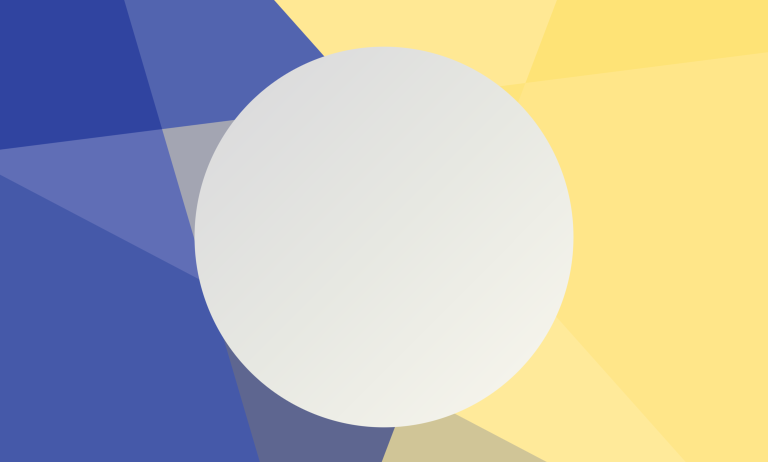
Write a Shadertoy shader that draws this background.

```glsl
// Five straight lines cut the canvas into flat facets, blue on the left and
// yellow on the right, behind a pale disc with a soft diagonal gradient.
// Each line gives a smooth half-plane mask, and nested mixes fill the facets.

vec3 rgb(float r, float g, float b) { return vec3(r, g, b) / 255.0; }

// Smooth coverage of an edge; positive distances are inside.
float coverage(float dist) {
    float pixel = 1.0 / iResolution.y;
    return smoothstep(-0.7 * pixel, 0.7 * pixel, dist);
}

// Mask of the half-plane to the left of the direction from a to b.
float halfPlane(vec2 p, vec2 a, vec2 b) {
    vec2 dir = normalize(b - a);
    return coverage(dot(p - a, vec2(-dir.y, dir.x)));
}

void mainImage(out vec4 fragColor, in vec2 fragCoord) {
    vec2 p = fragCoord / iResolution.xy * vec2(1.67, 1.0);

    // Half-planes right of the steep lines and above the shallow ones
    float rightOfBlue = halfPlane(p, vec2(0.270, 1.0), vec2(0.565, 0.0));
    float rightOfDiagonal = halfPlane(p, vec2(0.596, 1.0), vec2(1.491, 0.0));
    float rightOfGold = halfPlane(p, vec2(1.211, 1.0), vec2(0.830, 0.0));
    float aboveRising = halfPlane(p, vec2(0.0, 0.676), vec2(1.67, 0.887));
    float aboveFalling = halfPlane(p, vec2(0.0, 0.622), vec2(1.189, 0.0));

    // Blue facets over the falling line, with the pale wedge at lower right
    vec3 blueTop = mix(rgb(48.0, 68.0, 160.0), rgb(82.0, 100.0, 175.0), rightOfBlue);
    vec3 blueBand = mix(rgb(96.0, 110.0, 182.0), rgb(163.0, 165.0, 178.0), rightOfBlue);
    vec3 upper = mix(blueBand, blueTop, aboveRising);
    upper = mix(upper, rgb(255.0, 234.0, 154.0), rightOfGold);

    // Yellow facets beyond the diagonal
    vec3 yellowTop = mix(rgb(255.0, 232.0, 148.0), rgb(254.0, 227.0, 118.0), rightOfGold);
    vec3 yellowBand = mix(rgb(254.0, 228.0, 124.0), rgb(255.0, 230.0, 137.0), rightOfGold);
    upper = mix(upper, mix(yellowBand, yellowTop, aboveRising), rightOfDiagonal);

    // Blue, slate and khaki facets under the falling line
    vec3 lower = mix(rgb(69.0, 89.0, 169.0), rgb(94.0, 102.0, 144.0), rightOfBlue);
    lower = mix(lower, rgb(208.0, 197.0, 151.0), rightOfGold);
    vec3 color = mix(lower, upper, aboveFalling);

    // Disc, shaded from cool grey at upper left to warm white at lower right
    vec2 fromCenter = p - vec2(0.835, 0.487);
    float radius = 0.412;
    float shade = dot(fromCenter, vec2(0.7071, -0.7071)) / radius;
    vec3 disc = mix(rgb(231.0, 232.0, 226.0), rgb(220.0, 220.0, 221.0), max(-shade, 0.0));
    disc = mix(disc, rgb(244.0, 243.0, 235.0), max(shade, 0.0));
    color = mix(color, disc, coverage(radius - length(fromCenter)));

    fragColor = vec4(color, 1.0);
}
```
